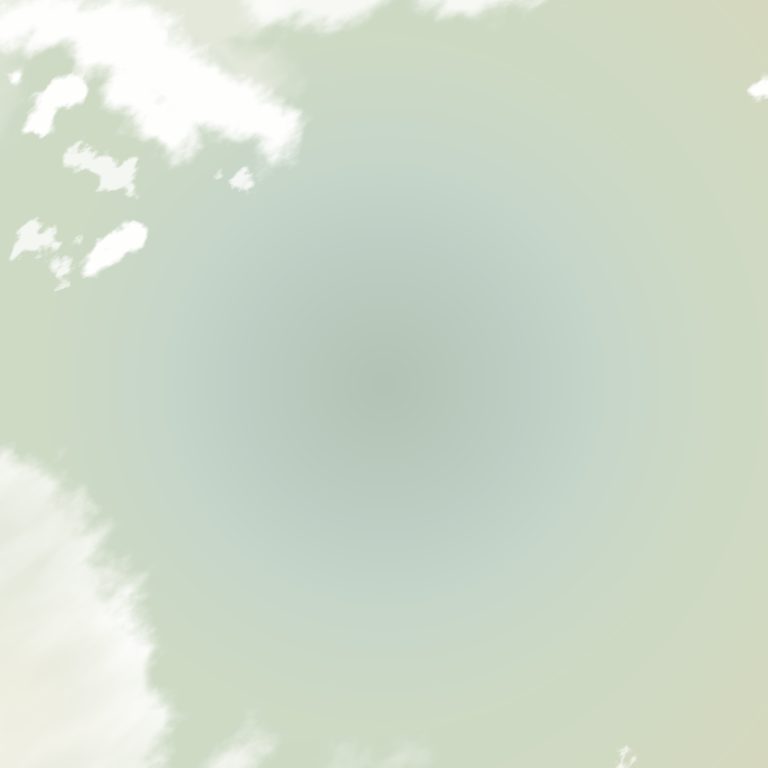
This texture is drawn by a three.js fragment shader. Its source:

```glsl
varying vec2 vUv;

#define SKY_CORE vec3(0.700, 0.762, 0.704)
#define SKY_BLUE vec3(0.750, 0.808, 0.768)
#define SKY_PALE vec3(0.780, 0.838, 0.790)
#define SKY_GREEN vec3(0.806, 0.853, 0.770)
#define SKY_TAN vec3(0.836, 0.848, 0.745)
#define CLOUD_WHITE vec3(0.995, 0.995, 0.990)
#define CLOUD_SHADE vec3(0.905, 0.922, 0.875)
#define CLOUD_CREAM vec3(0.940, 0.930, 0.875)
#define BILLOW_SCALE 13.0
#define WISP_SCALE 42.0

float hash(vec2 p) {
  p = fract(p * vec2(0.1031, 0.1137));
  p += dot(p, p.yx + 33.33);
  return fract((p.x + p.y) * p.x * 17.3);
}

float noise(vec2 p) {
  vec2 cell = floor(p), f = fract(p);
  f = f * f * (3.0 - 2.0 * f);
  float low = mix(hash(cell), hash(cell + vec2(1.0, 0.0)), f.x);
  float high = mix(hash(cell + vec2(0.0, 1.0)), hash(cell + 1.0), f.x);
  return mix(low, high, f.y);
}

// Fractal noise centred on zero
float fbm(vec2 p) {
  float sum = 0.0, amp = 0.5;
  for (int i = 0; i < 5; i++) {
    sum += amp * (noise(p) - 0.5);
    p = mat2(1.6, 1.2, -1.2, 1.6) * p + 17.0;
    amp *= 0.5;
  }
  return sum;
}

float capsule(vec2 p, vec2 a, vec2 b, float radius) {
  vec2 ap = p - a, ab = b - a;
  return length(ap - ab * clamp(dot(ap, ab) / dot(ab, ab), 0.0, 1.0)) - radius;
}

float cover(float d, float softness) {
  return 1.0 - smoothstep(-softness, softness * 0.3, d);
}

// Radial sky with a warm right side
vec3 sky(vec2 p) {
  float r = length(p - 0.5);
  vec3 c = mix(SKY_CORE, SKY_BLUE, clamp(r / 0.19, 0.0, 1.0));
  c = mix(c, SKY_PALE, clamp((r - 0.19) / 0.10, 0.0, 1.0));
  c = mix(c, SKY_GREEN, clamp((r - 0.29) / 0.15, 0.0, 1.0));
  float warmth = smoothstep(0.42, 0.75, r) * smoothstep(0.2, 1.0, p.x);
  return mix(c, SKY_TAN, warmth);
}

void main() {
  vec2 p = vUv;
  vec3 color = sky(p);

  // Shared edge noise, stretched along the up-right diagonal
  vec2 slanted = vec2(dot(p, vec2(0.55, 0.45)), dot(p, vec2(-0.75, 0.95)));
  float billow = fbm(slanted * BILLOW_SCALE + 4.0);
  float wisp = fbm(slanted * WISP_SCALE + 31.0);
  float rough = billow * 0.07 + wisp * 0.045;
  float fine = wisp * 0.05;

  // Hazy veil along the top left
  float veil = capsule(p, vec2(0.0, 1.01), vec2(0.31, 1.0), 0.08) + rough;
  veil = min(veil, capsule(p, vec2(0.25, 0.97), vec2(0.34, 0.89), 0.045) + fine);
  color = mix(color, CLOUD_SHADE, cover(veil, 0.05) * 0.85);
  float haze = cover(capsule(p, vec2(-0.02, 0.84), vec2(-0.01, 0.96), 0.05) + rough, 0.06);
  color = mix(color, CLOUD_SHADE, haze * 0.6);

  // Bright upper bank and its fringe
  float bank = capsule(p, vec2(0.14, 0.945), vec2(0.355, 0.835), 0.048);
  bank = min(bank, capsule(p, vec2(0.17, 0.89), vec2(0.225, 0.83), 0.038));
  bank = min(bank, capsule(p, vec2(0.02, 0.975), vec2(0.20, 0.965), 0.045));
  color = mix(color, CLOUD_WHITE, cover(bank + rough, 0.024));
  float fringe = capsule(p, vec2(0.37, 1.01), vec2(0.46, 1.03), 0.055);
  fringe = min(fringe, capsule(p, vec2(0.60, 1.005), vec2(0.66, 1.01), 0.038));
  fringe = min(fringe, capsule(p, vec2(0.55, 1.0), vec2(0.70, 1.01), 0.015));
  color = mix(color, CLOUD_WHITE, cover(fringe + rough, 0.03) * 0.85);

  // Torn scraps
  float scrap = capsule(p, vec2(0.055, 0.845), vec2(0.09, 0.885), 0.020);
  scrap = min(scrap, capsule(p, vec2(0.118, 0.652), vec2(0.177, 0.692), 0.015));
  scrap = min(scrap, capsule(p, vec2(0.0, 0.905), vec2(0.02, 0.90), 0.010));
  scrap = min(scrap, capsule(p, vec2(0.988, 0.88), vec2(1.01, 0.89), 0.009));
  scrap = min(scrap, capsule(p, vec2(0.808, 0.0), vec2(0.812, 0.016), 0.009));
  color = mix(color, CLOUD_WHITE, cover(scrap + fine, 0.010));
  float shred = capsule(p, vec2(0.115, 0.79), vec2(0.155, 0.77), 0.015);
  shred = min(shred, capsule(p, vec2(0.02, 0.685), vec2(0.065, 0.69), 0.004));
  shred = min(shred, capsule(p, vec2(0.08, 0.638), vec2(0.11, 0.69), 0.006));
  shred = min(shred, capsule(p, vec2(0.31, 0.77), vec2(0.32, 0.78), 0.004));
  color = mix(color, CLOUD_WHITE, cover(shred + wisp * 0.09, 0.012) * 0.8);

  // Large lower left mass with streaked shading
  float mass = capsule(p, vec2(-0.01, 0.26), vec2(0.07, 0.03), 0.16) + rough * 1.3;
  float streak = fbm(slanted * vec2(9.0, 16.0) + 60.0);
  float light = smoothstep(0.0, 0.20, p.x + p.y * 0.1) * 0.55 + 0.3 + streak * 1.5;
  vec3 body = mix(CLOUD_SHADE, CLOUD_WHITE, clamp(light, 0.0, 1.0));
  body = mix(body, CLOUD_CREAM, 0.7 * (1.0 - smoothstep(0.0, 0.22, length(p - vec2(0.0, 0.08)))));
  color = mix(color, body, cover(mass, 0.04) * 0.96);

  // Soft puffs along the bottom
  float puff = cover(capsule(p, vec2(0.28, 0.0), vec2(0.33, 0.03), 0.032) + rough, 0.035);
  float faint = cover(capsule(p, vec2(0.44, 0.0), vec2(0.53, 0.015), 0.030) + rough, 0.045);
  color = mix(color, CLOUD_WHITE, max(puff * 0.75, faint * 0.45));

  gl_FragColor = vec4(color, 1.0);
}
```
